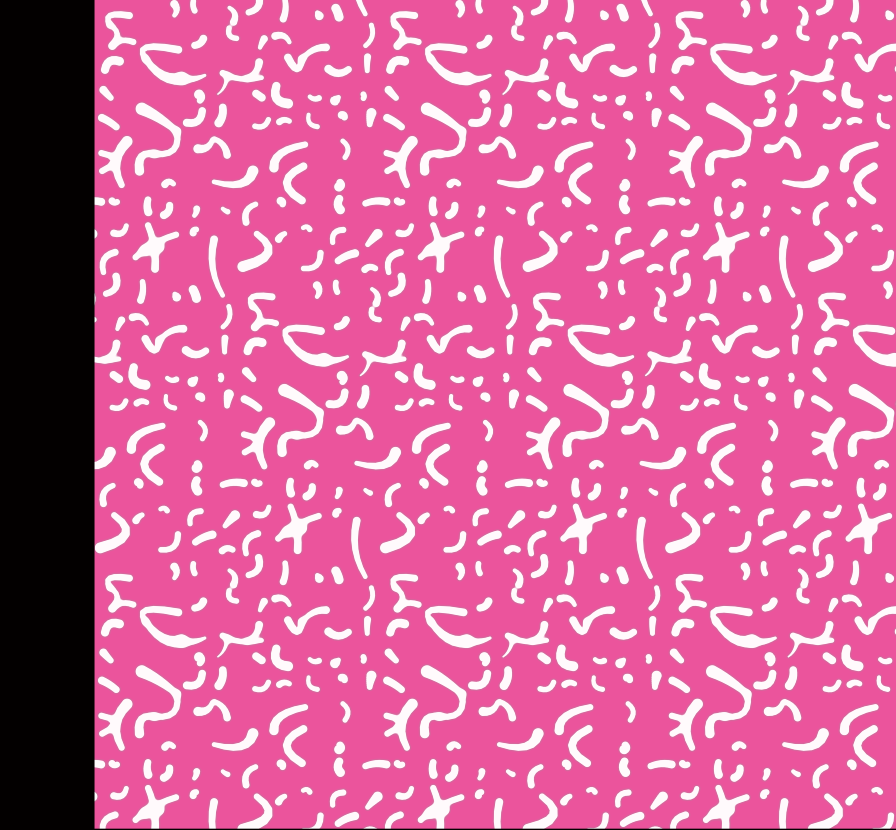
This pattern is drawn by a Shadertoy shader. Its source:

```glsl
// Half-drop repeat of white squiggles and specks on pink, with a black band at the left.
#define UNITS 1068.0               // drawing units per canvas height
#define TILE vec2(367.0, 362.0)    // size of one repeat
#define ORIGIN vec2(384.0, 356.0)  // tile corner, measured from the top left
#define CELLS 10.0                 // speck cells per tile side (even)
#define JITTER 0.5                 // speck scatter inside a cell
#define GAP 11.0                   // clear space around the large motifs
#define BAND 0.1055                // black band, share of the width
#define RULE 0.0016                // black line at the foot, share of the height
#define HALO 2.6                   // soft rim around the white
#define PINK vec3(0.92, 0.33, 0.61)
#define RIM vec3(0.84, 0.40, 0.61)
#define WHITE vec3(1.0, 0.98, 0.99)

vec4 hash42(vec2 p) {
    vec4 q = fract(p.xyxy * vec4(0.1031, 0.1030, 0.0973, 0.1099));
    q += dot(q, q.wzxy + 33.33);
    return fract((q.xxyz + q.yzzw) * q.zywx);
}

float smin(float a, float b, float k) {
    float h = max(k - abs(a - b), 0.0) / k;
    return min(a, b) - 0.25 * h * h * k;
}

// Offset to the nearest copy; every other row is shifted by half a tile
vec2 wrapTile(vec2 d) {
    d -= round(d.y / TILE.y) * vec2(0.5 * TILE.x, TILE.y);
    d.x -= TILE.x * round(d.x / TILE.x);
    return d;
}

// Quadratic curve a-b-c whose radius runs from r0 to r1
float stroke(vec2 p, vec2 a, vec2 b, vec2 c, float r0, float r1) {
    const int STEPS = 6;
    p = wrapTile(p - b);
    a -= b;
    c -= b;
    float d = 1e3;
    vec2 from = a;
    for (int i = 0; i < STEPS; i++) {
        float t = float(i + 1) / float(STEPS);
        vec2 to = (1.0 - t) * (1.0 - t) * a + t * t * c;
        vec2 v = to - from, w = p - from;
        float h = clamp(dot(w, v) / max(dot(v, v), 1e-4), 0.0, 1.0);
        d = min(d, length(w - h * v) - mix(r0, r1, (float(i) + h) / float(STEPS)));
        from = to;
    }
    return d;
}

void ink(inout float d, vec2 p, vec2 a, vec2 b, vec2 c, float r0, float r1) {
    d = smin(d, stroke(p, a, b, c, r0, r1), 7.0);
}

float motifs(vec2 p) {
    float d = 1e3;
    // Star
    ink(d, p, vec2(357, 296), vec2(368, 322), vec2(366, 352), 4.0, 5.0);
    ink(d, p, vec2(341, 337), vec2(360, 318), vec2(393, 308), 4.0, 4.0);
    ink(d, p, vec2(354, 328), vec2(362, 324), vec2(371, 324), 7.0, 7.0);
    // Long bar and hook
    ink(d, p, vec2(75, 314), vec2(66, 352), vec2(86, 386), 5.0, 3.0);
    ink(d, p, vec2(130, 307), vec2(168, 334), vec2(112, 349), 4.0, 7.0);
    // Angular bracket
    ink(d, p, vec2(333, 26), vec2(296, 20), vec2(308, 38), 4.5, 3.0);
    ink(d, p, vec2(308, 38), vec2(325, 48), vec2(311, 65), 3.0, 4.0);
    ink(d, p, vec2(311, 65), vec2(322, 54), vec2(338, 60), 3.0, 4.0);
    // Fork
    ink(d, p, vec2(330, 188), vec2(306, 212), vec2(323, 244), 7.0, 4.0);
    ink(d, p, vec2(297, 203), vec2(330, 210), vec2(298, 226), 4.0, 4.0);
    // Large bend
    ink(d, p, vec2(349, 146), vec2(372, 156), vec2(394, 175), 8.0, 4.0);
    ink(d, p, vec2(394, 175), vec2(400, 208), vec2(365, 204), 4.0, 4.0);
    ink(d, p, vec2(365, 204), vec2(342, 200), vec2(346, 226), 4.0, 6.0);
    // Open loop with a heavy foot
    ink(d, p, vec2(396, 70), vec2(335, 58), vec2(354, 82), 5.0, 3.0);
    ink(d, p, vec2(354, 82), vec2(375, 112), vec2(400, 107), 4.0, 8.0);
    ink(d, p, vec2(400, 107), vec2(415, 110), vec2(430, 103), 6.0, 2.0);
    // Twig
    ink(d, p, vec2(86, 100), vec2(108, 112), vec2(136, 106), 4.0, 3.0);
    ink(d, p, vec2(118, 106), vec2(132, 100), vec2(133, 86), 3.0, 5.0);
    ink(d, p, vec2(92, 104), vec2(90, 120), vec2(80, 127), 3.0, 1.0);
    // Tick, sweep, bow and chevron
    ink(d, p, vec2(170, 80), vec2(184, 108), vec2(188, 82), 5.0, 4.0);
    ink(d, p, vec2(188, 82), vec2(202, 66), vec2(219, 67), 3.0, 5.0);
    ink(d, p, vec2(75, 240), vec2(118, 252), vec2(125, 226), 3.0, 7.0);
    ink(d, p, vec2(152, 222), vec2(150, 200), vec2(192, 192), 6.0, 4.0);
    ink(d, p, vec2(190, 220), vec2(148, 240), vec2(188, 264), 5.0, 5.0);
    return d;
}

// Small bent specks, one per cell, left out beside the motifs
float specks(vec2 p) {
    vec2 size = TILE / CELLS, base = floor(p / size);
    float d = 1e3;
    for (int j = -1; j <= 1; j++)
    for (int i = -1; i <= 1; i++) {
        vec2 cell = base + vec2(i, j);
        vec2 id = cell - floor(cell.y / CELLS) * vec2(0.5 * CELLS, CELLS);
        id.x = mod(id.x, CELLS);
        vec4 h = hash42(id + 3.0), g = hash42(id + 57.0);
        vec2 center = (cell + 0.5 + JITTER * (h.xy - 0.5)) * size;
        float reach = mix(2.0, 15.0, h.w), angle = 6.2832 * h.z;
        vec2 dir = vec2(cos(angle), sin(angle));
        vec2 bend = vec2(-dir.y, dir.x) * reach * (g.x - 0.5) * 2.6;
        float s = stroke(p, center - dir * reach, center + bend, center + dir * reach,
                         mix(3.0, 6.5, g.y), mix(2.5, 6.0, g.z));
        if (s < 6.0 && motifs(center) > GAP + 0.6 * reach) d = smin(d, s, 4.0);
    }
    return d;
}

void mainImage(out vec4 fragColor, in vec2 fragCoord) {
    vec2 R = iResolution.xy;
    float px = UNITS / R.y;
    vec2 p = vec2(fragCoord.x, R.y - fragCoord.y) * px - ORIGIN;
    float d = min(motifs(p), specks(p));
    vec3 color = mix(RIM, PINK, smoothstep(0.3 * HALO, HALO, d));
    color = mix(WHITE, color, smoothstep(-0.6 * px, 0.6 * px, d));
    // Black band and foot line
    vec2 inside = clamp(fragCoord - vec2(BAND, RULE) * R + 0.5, 0.0, 1.0);
    color = mix(vec3(0.01, 0.0, 0.0), color, inside.x * inside.y);
    fragColor = vec4(color, 1.0);
}
```
